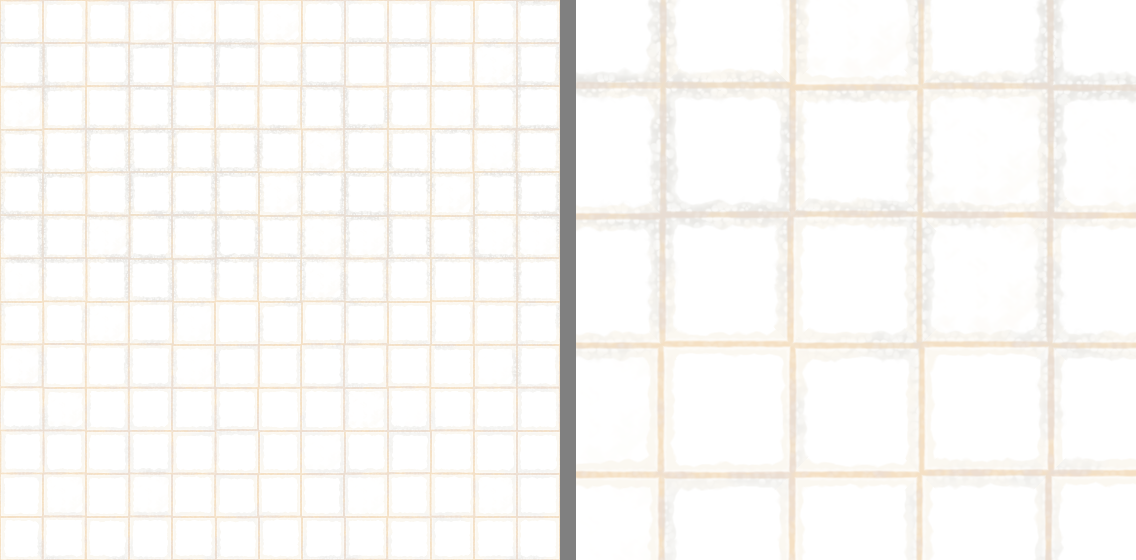
Left, the full canvas; right, a detail of the centre.
Write a three.js fragment shader that draws this texture.

```glsl
// White glazed square tiles with thin sandy grout, ragged cream rims and faint grey grime.
varying vec2 vUv;

const float TILES = 13.0;
const float TAU = 6.2831853;

const vec3 GLAZE = vec3(1.0);
const vec3 RIM_CREAM = vec3(0.985, 0.972, 0.945);
const vec3 RIM_GREY = vec3(0.965, 0.963, 0.955);
const vec3 GROUT_PINK = vec3(0.93, 0.87, 0.82);
const vec3 GROUT_SAND = vec3(0.96, 0.88, 0.77);
const vec3 GRIME = vec3(0.87, 0.865, 0.85);

float hash(vec2 p, float seed) {
  vec3 q = fract(vec3(p.xyx + seed) * vec3(0.1031, 0.1030, 0.0973));
  q += dot(q, q.yzx + 33.33);
  return fract((q.x + q.y) * q.z);
}

// Distance to the nearest scattered point, wrapping after period cells
float cellular(vec2 p, vec2 period) {
  vec2 cell = floor(p);
  float nearest = 2.0;
  for (int j = -1; j <= 1; j++) {
    for (int i = -1; i <= 1; i++) {
      vec2 c = cell + vec2(float(i), float(j));
      vec2 w = mod(c, period);
      vec2 point = c + vec2(hash(w, 3.0), hash(w, 17.0));
      nearest = min(nearest, distance(p, point));
    }
  }
  return nearest;
}

// Smooth clouds, about -1 to 1; a whole base frequency keeps them seamless
float layeredSines(vec2 uv, float frequency, float phase) {
  float sum = 0.0;
  float amplitude = 0.6;
  for (int i = 0; i < 4; i++) {
    vec2 a = TAU * frequency * uv + phase;
    sum += amplitude * sin(a.x + 1.6 * sin(a.y + phase)) * cos(a.y + 1.3 * sin(a.x));
    frequency *= 2.0;
    amplitude *= 0.6;
    phase += 1.9;
  }
  return sum;
}

// Signed offset from the nearest grout line, nudged a little per segment
float lineOffset(float across, float along, float seed) {
  float line = floor(across + 0.5);
  vec2 segment = mod(vec2(line, floor(along)), TILES);
  return across - line - 0.024 * (hash(segment, seed) - 0.5);
}

// Distance inward from the tile edge, with rounded corners
float roundedInset(vec2 inset, float radius) {
  return radius - length(max(radius - inset, 0.0));
}

// Random strength for the tile side next to a point
float sideStrength(vec2 tile, vec2 local, float seed) {
  vec2 fromCentre = local - 0.5;
  float horizontal = step(abs(fromCentre.x), abs(fromCentre.y));
  float far = step(0.0, mix(fromCentre.x, fromCentre.y, horizontal));
  return hash(tile, seed + 7.0 * horizontal + 13.0 * far);
}

void main() {
  vec2 p = vUv * TILES;
  vec2 tile = mod(floor(p), TILES);
  vec2 local = fract(p);
  vec2 inset = abs(vec2(lineOffset(p.x, p.y, 5.0), lineOffset(p.y, p.x, 41.0)));
  float edge = min(inset.x, inset.y);

  // Shared wear patterns
  float flakes = cellular(p * 9.0, vec2(TILES * 9.0));
  float grain = cellular(p * 17.0, vec2(TILES * 17.0));
  float clouds = layeredSines(vUv, 3.0, 0.8);
  float ripple = layeredSines(vUv, 17.0, 2.3);
  float side = sideStrength(tile, local, 61.0);

  // Ragged cream rim around the clean glaze
  float ragged = roundedInset(inset, 0.17) + 0.045 * (flakes - 0.45) + 0.012 * ripple;
  float rimWidth = 0.078 + 0.03 * side;
  float rim = 1.0 - smoothstep(rimWidth - 0.012, rimWidth + 0.012, ragged);
  float paleGap = smoothstep(0.03, 0.055, edge + 0.02 * (grain - 0.45));
  vec3 rimColour = mix(RIM_CREAM, RIM_GREY, smoothstep(-0.1, 0.7, clouds + side - 0.4));
  vec3 colour = mix(GLAZE, rimColour, rim * mix(0.55, 1.0, paleGap));

  // Barely visible stain spreading into some tiles
  float stained = smoothstep(0.7, 1.0, hash(tile, 29.0));
  float haze = smoothstep(-0.1, 0.8, layeredSines(vUv, 13.0, 4.1));
  colour = mix(colour, RIM_CREAM, 0.4 * stained * haze);

  // Grey grime gathered along edges, strongest in one broad band
  float zone = 0.5 + 0.5 * cos(TAU * (vUv.y - 0.66));
  float dirt = smoothstep(0.35, 1.2, 0.65 * zone + 0.4 * clouds + 0.5 * side);
  float reach = 1.0 - smoothstep(0.02, 0.13, edge + 0.07 * (flakes - 0.4));
  float broken = smoothstep(0.2, 0.6, grain + 0.3 * ripple);
  colour = mix(colour, GRIME, 0.6 * dirt * reach * broken);

  // Thin grout, shifting between sand and pink
  float tone = smoothstep(-0.6, 0.6, ripple + clouds);
  vec3 groutColour = mix(GROUT_SAND, GROUT_PINK, tone);
  groutColour = mix(groutColour, GRIME, 0.35 * dirt);
  float groutWidth = 0.023 + 0.005 * ripple;
  float grout = 1.0 - smoothstep(groutWidth - 0.01, groutWidth + 0.012, edge);
  colour = mix(colour, groutColour, grout * (0.82 + 0.18 * smoothstep(0.1, 0.6, grain)));

  gl_FragColor = vec4(colour, 1.0);
}
```
